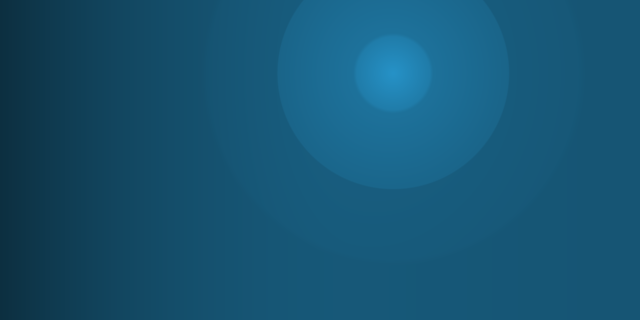
This background is drawn by a Shadertoy shader. Its source:

```glsl
#define TINT vec3(0.188, 0.733, 1.0)
#define GLOW_CENTER vec2(1.229, 0.771)
#define CORE_RADIUS 0.120
#define DISC_RADIUS 0.362
#define HALO_RADIUS 0.590
#define SHADE_WIDTH 0.55
#define SHADE_DARK 0.25
#define SHADE_LIGHT 0.47

// Disc whose light goes from rimLight at its edge to centerLight in the middle
float glowDisc(float dist, float radius, float rimLight, float centerLight, float softness) {
    float mask = 1.0 - smoothstep(-softness, softness, dist - radius);
    return mask * mix(centerLight, rimLight, clamp(dist / radius, 0.0, 1.0));
}

// Dark left side easing into an almost even tone
float sideShade(float x) {
    float remaining = 1.0 - clamp(x / SHADE_WIDTH, 0.0, 1.0);
    float shade = mix(SHADE_LIGHT, SHADE_DARK, remaining * remaining);
    return shade - 0.015 * smoothstep(SHADE_WIDTH, 1.0, x);
}

void mainImage(out vec4 fragColor, in vec2 fragCoord) {
    vec2 pos = fragCoord / iResolution.y;
    float pixel = 1.0 / iResolution.y;
    float dist = length(pos - GLOW_CENTER);

    // Background shade with three nested discs of light
    float light = sideShade(fragCoord.x / iResolution.x);
    light += glowDisc(dist, HALO_RADIUS, 0.012, 0.045, 0.012);
    light += glowDisc(dist, DISC_RADIUS, 0.050, 0.125, pixel);
    light += glowDisc(dist, CORE_RADIUS, 0.050, 0.140, 0.004 + pixel);

    fragColor = vec4(TINT * light, 1.0);
}
```
